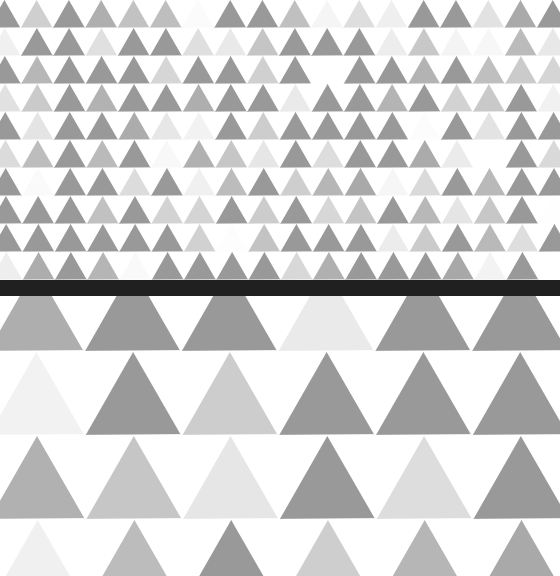
Top: the whole. Bottom: its middle third, enlarged.
Write a Shadertoy shader that draws this pattern.

```glsl
// Ten rows of eighteen upright grey triangles on white, each in its own tone.
// A sheared grid places a triangle distance function; a modular power shuffles
// the cell numbers so that every tone takes a fixed share of the cells.

// Lengths are in canvas heights.
const vec2 PITCH = vec2(0.1152, 0.1);   // spacing across and down
const vec2 TRI = vec2(0.0563, 0.0982);  // half base and height
const float FIRST_X = 0.0156;           // centre of the first column
const float SHEAR = 0.0078;             // rightward drift going down
const float TILT = 0.0078;              // slope of each base
const int COLUMNS = 18;
const int PRIME = 181;                  // cell count plus one
const int POWER = 7;                    // coprime to PRIME - 1
const float DARK_SHARE = 0.48;          // part of cells in the full grey
const float DARK = 0.6;
const float PALE_MIN = 0.66;
const float PALE_MAX = 1.01;

// Signed distance to a triangle with its base centre at the origin.
float triangleDistance(vec2 p) {
    float side = dot(vec2(abs(p.x) - TRI.x, p.y), normalize(TRI.yx));
    return max(side, -p.y);
}

// Shuffled rank of a cell, from 0 to 1, each value used once.
float cellRank(ivec2 cell) {
    int n = (cell.y * COLUMNS + cell.x + 1) % PRIME;
    int r = 1;
    for (int i = 0; i < POWER; i++) r = r * n % PRIME;
    return float(r) / float(PRIME);
}

// Nearly half the cells are dark; the rest fade evenly to white.
float cellTone(ivec2 cell) {
    float rank = cellRank(cell);
    float fade = (rank - DARK_SHARE) / (1.0 - DARK_SHARE);
    return rank < DARK_SHARE ? DARK : min(mix(PALE_MIN, PALE_MAX, fade), 1.0);
}

void mainImage(out vec4 fragColor, in vec2 fragCoord) {
    float pixel = 1.0 / iResolution.y;
    vec2 p = fragCoord * pixel;

    // Grid cell, counted from the top left
    float row = floor((1.0 - p.y) / PITCH.y);
    float x = p.x - FIRST_X - SHEAR * row * PITCH.y;
    float column = floor(x / PITCH.x + 0.5);

    // Position in the cell, with the apex at its top edge
    vec2 local = vec2(x - column * PITCH.x,
                      p.y - 1.0 + row * PITCH.y + TRI.y);
    local.y -= TILT * local.x;

    float cover = clamp(0.5 - triangleDistance(local) / pixel, 0.0, 1.0);
    float tone = cellTone(ivec2(int(column), int(row)));
    fragColor = vec4(vec3(mix(1.0, tone, cover)), 1.0);
}
```
